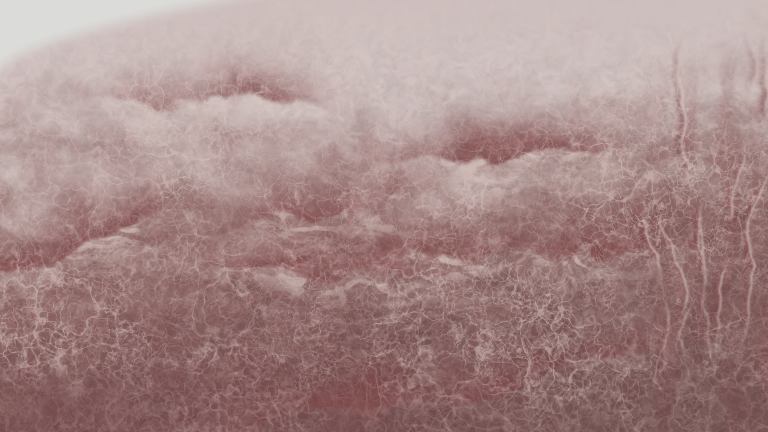
A Shadertoy shader for this texture:

```glsl
#define SHADOW vec3(0.445, 0.285, 0.29)
#define MIDTONE vec3(0.555, 0.40, 0.395)
#define PALE vec3(0.80, 0.745, 0.74)
#define FLUSH vec3(0.50, 0.28, 0.285)
#define FLAKE vec3(0.84, 0.77, 0.75)
#define BACKDROP vec3(0.86, 0.86, 0.85)
#define WEB_STRENGTH 0.35
#define FOLD_DEPTH 0.72
#define FOLD_WIDTH 0.065
#define CRACK_STRENGTH 0.5
#define GRAIN 0.16
#define FOLD_COUNT 7

vec2 hash2(vec2 p) {
    vec3 q = fract(p.xyx * vec3(0.1031, 0.1030, 0.0973));
    q += dot(q, q.yzx + 33.33);
    return fract((q.xx + q.yz) * q.zy);
}

float noise(vec2 p) {
    vec2 i = floor(p), f = fract(p);
    f = f * f * (3.0 - 2.0 * f);
    float low = mix(hash2(i).x, hash2(i + vec2(1, 0)).x, f.x);
    float high = mix(hash2(i + vec2(0, 1)).x, hash2(i + vec2(1, 1)).x, f.x);
    return mix(low, high, f.y);
}

float fbm(vec2 p) {
    float sum = 0.0, amplitude = 0.5;
    for (int i = 0; i < 4; i++) {
        sum += amplitude * noise(p);
        p = mat2(1.6, 1.2, -1.2, 1.6) * p + 7.3;
        amplitude *= 0.5;
    }
    return sum / 0.9375;
}

vec2 warp(vec2 p, float scale) {
    return vec2(fbm(p * scale + 3.1), fbm(p * scale + 41.7)) - 0.5;
}

// Gap between the two nearest cell centres: zero on cell borders
float cellGap(vec2 p) {
    vec2 cell = floor(p), f = fract(p);
    float nearest = 9.0, second = 9.0;
    for (int y = -1; y <= 1; y++)
    for (int x = -1; x <= 1; x++) {
        vec2 offset = vec2(x, y);
        float d = length(offset + hash2(cell + offset) - f);
        second = min(second, max(nearest, d));
        nearest = min(nearest, d);
    }
    return second - nearest;
}

// Broken, curly skin lines at several sizes
float skinWeb(vec2 p, float blur) {
    float sum = 0.0, scale = 11.0, weight = 0.9;
    for (int i = 0; i < 4; i++) {
        vec2 q = p * scale + 2.2 * warp(p, scale * 0.9) + float(i) * 17.0;
        float width = scale * (0.005 + blur);
        float border = 1.0 - smoothstep(0.0, width + 0.05, cellGap(q));
        float curl = 1.0 - smoothstep(0.0, width * 0.6 + 0.02, abs(noise(q * 1.3 + 9.0) - 0.5));
        float patches = smoothstep(0.32, 0.62, fbm(p * scale * 0.5 + float(i) * 5.0));
        sum += weight * (border * patches + 0.5 * curl * (1.0 - 0.6 * patches));
        scale *= 1.7;
        weight *= 0.88;
    }
    return sum;
}

// x: shaded hollow above each crease, y: lit ridge below it
vec2 skinFolds(vec2 p) {
    // centre x, centre y, half length, slope
    vec4 folds[FOLD_COUNT] = vec4[FOLD_COUNT](
        vec4(0.48, 0.765, 0.24, 0.03), vec4(1.13, 0.625, 0.28, 0.06),
        vec4(0.80, 0.510, 0.19, 0.08), vec4(0.15, 0.420, 0.26, 0.35),
        vec4(0.75, 0.370, 0.24, -0.08), vec4(1.25, 0.420, 0.35, 0.08),
        vec4(1.05, 0.090, 0.50, 0.18));
    vec2 result = vec2(0.0);
    for (int i = 0; i < FOLD_COUNT; i++) {
        vec4 fold = folds[i];
        float along = p.x - fold.x;
        float wobble = 0.13 * (fbm(vec2(p.x * 8.0, p.y * 7.0 + float(i) * 9.0)) - 0.5);
        float d = p.y - fold.y - fold.w * along - wobble;
        float reach = exp(-pow(abs(along) / fold.z, 3.0));
        reach *= 0.55 + 0.9 * noise(vec2(p.x * 9.0, float(i) * 5.0));
        float above = smoothstep(-0.012, 0.012, d);
        result.x += reach * above * exp(-pow(max(d, 0.0) / FOLD_WIDTH, 1.5));
        result.y += reach * (1.0 - above) * exp(min(d, 0.0) / FOLD_WIDTH);
    }
    return min(result, 1.0);
}

// x: dark upright cracks, y: their pale rims
vec2 uprightCracks(vec2 p) {
    vec2 result = vec2(0.0);
    for (int i = 0; i < 6; i++) {
        float id = float(i);
        float bend = 0.10 * (fbm(vec2(id * 13.0, p.y * 6.0)) - 0.5);
        float d = p.x - 1.49 - 0.05 * id - bend - 0.05 * (p.y - 0.5) * (id - 2.0);
        float reach = smoothstep(0.1, 0.35, p.y) * (1.0 - smoothstep(0.75, 0.95, p.y));
        reach *= smoothstep(0.3, 0.6, noise(vec2(id * 7.0, p.y * 9.0)));
        result += reach * exp(-pow(vec2(d, d - 0.009) / vec2(0.009, 0.004), vec2(2.0)));
    }
    return min(result, 1.0);
}

void mainImage(out vec4 fragColor, in vec2 fragCoord) {
    vec2 p = fragCoord / iResolution.y;
    float broad = fbm(p * vec2(2.5, 6.0) + 2.0) - 0.5;
    float mottle = fbm(p * vec2(11.0, 18.0) + 3.0 * warp(p, 5.0)) - 0.5;
    vec2 folds = skinFolds(p);
    vec2 cracks = uprightCracks(p);

    // Light falling from the top
    float tone = p.y + 0.07 * (0.9 - p.x) + 0.24 * broad + 0.3 * mottle;
    vec3 color = mix(SHADOW, MIDTONE, smoothstep(-0.05, 0.56, tone));
    color = mix(color, PALE, smoothstep(0.36, 0.90, tone));
    color += vec3(-0.012, 0.014, 0.01) * smoothstep(0.5, 1.6, p.x) * (1.0 - p.y);

    // Folds and cracks
    float upright = smoothstep(1.4, 1.62, p.x) * smoothstep(0.95, 0.6, p.y);
    upright *= smoothstep(0.4, 0.75, fbm(vec2(p.x * 22.0, p.y * 4.0) + warp(p, 6.0)));
    color = mix(color, FLUSH, FOLD_DEPTH * folds.x);
    color = mix(color, FLUSH, CRACK_STRENGTH * max(cracks.x, 0.8 * upright));

    // Dry web, sharpest across the middle
    float focus = smoothstep(-0.1, 0.3, p.y) * (1.0 - smoothstep(0.72, 1.05, p.y));
    float web = skinWeb(p, 0.004 * (1.0 - focus)) * mix(0.4, 1.0, focus);
    float streaks = smoothstep(0.4, 0.68, fbm(p * vec2(22.0, 60.0) + 6.0 * warp(p, 8.0)));
    float flakes = folds.y * (0.15 + 0.65 * streaks);
    float dryness = 0.7 + 0.5 * smoothstep(0.35, 0.65, fbm(p * 4.0 + 20.0));
    color *= 1.0 + GRAIN * focus * (fbm(p * 65.0 + 5.0 * warp(p, 20.0)) - 0.5);
    color = mix(color, FLAKE, min(WEB_STRENGTH * web * dryness, 0.6));
    color = mix(color, FLAKE, flakes * smoothstep(0.0, 0.45, p.y));
    color = mix(color, FLAKE, CRACK_STRENGTH * cracks.y);

    // Soft outline against the backdrop
    float outline = 0.84 + 0.25 * pow(p.x, 0.65);
    color = mix(color, BACKDROP, smoothstep(-0.03, 0.025, p.y - outline));
    fragColor = vec4(color, 1.0);
}
```
